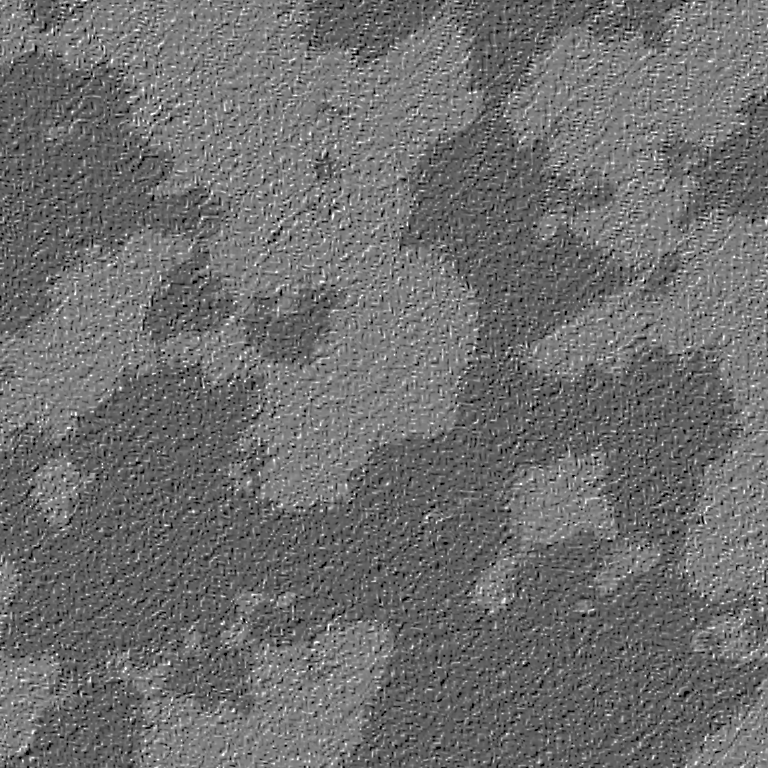
Write a WebGL 1 fragment shader that draws this texture.

```glsl
precision highp float;
// Grey stone: ragged dark and light patches under a crisp, slanted relief grain.
// Fractal value noise is thresholded into two tones; the grain is the diagonal
// slope of fine noise, steepened so flat areas stay calm and specks stand out.

uniform vec2 u_resolution;

const float DARK_TONE = 0.375;
const float LIGHT_TONE = 0.50;

const float SLANT = 0.66;                      // streak angle in radians
const vec2 PATCH_FREQ = vec2(5.6, 7.0);        // cells along and across the slant
const float PATCH_LEVEL = 0.488;               // higher gives more dark area
const float PATCH_SOFTNESS = 0.016;
const float PATCH_GAIN = 0.55;                 // raggedness of the outlines

const float GRAIN_FREQ = 325.0;
const vec2 GRAIN_STEP = vec2(0.5, -0.5);       // half the slope distance, in cells
const float GRAIN_WARP = 1.5;                  // breaks up the grid, in cells
const vec2 STREAK_FREQ = vec2(75.0, 150.0);
const vec2 STREAK_STEP = vec2(0.0, -0.5);
const float STREAK_SHARE = 0.35;
const float GRAIN_STRENGTH = 0.13;
const float EDGE_BOOST = 0.35;                 // extra grain along outlines
const float EDGE_WIDTH = 0.07;

float hash(vec2 p) {
  return fract(sin(dot(p, vec2(127.1, 311.7))) * 43758.5453);
}

float valueNoise(vec2 p) {
  vec2 cell = floor(p);
  vec2 f = fract(p);
  f = f * f * (3.0 - 2.0 * f);
  float low = mix(hash(cell), hash(cell + vec2(1.0, 0.0)), f.x);
  float high = mix(hash(cell + vec2(0.0, 1.0)), hash(cell + vec2(1.0, 1.0)), f.x);
  return mix(low, high, f.y);
}

// Fractal sum, normalised to 0..1
float fractalNoise(vec2 p) {
  float sum = 0.0;
  float total = 0.0;
  float weight = 1.0;
  for (int i = 0; i < 7; i++) {
    sum += weight * valueNoise(p);
    total += weight;
    weight *= PATCH_GAIN;
    p = p * 2.03 + vec2(17.3, 9.1);
  }
  return sum / total;
}

// Signed slope of the noise along a direction
float slope(vec2 p, vec2 halfStep) {
  return 2.0 * (valueNoise(p + halfStep) - valueNoise(p - halfStep));
}

// Keeps small slopes faint and large ones strong
float steepen(float x) {
  return x * (0.2 + abs(x));
}

void main() {
  vec2 uv = gl_FragCoord.xy / min(u_resolution.x, u_resolution.y);
  float c = cos(SLANT);
  float s = sin(SLANT);
  vec2 slanted = vec2(c * uv.x + s * uv.y, c * uv.y - s * uv.x);

  // Two-tone patches
  float height = fractalNoise(slanted * PATCH_FREQ + vec2(31.7, 12.4)) - PATCH_LEVEL;
  float patchMask = smoothstep(-PATCH_SOFTNESS, PATCH_SOFTNESS, height);
  float tone = mix(DARK_TONE, LIGHT_TONE, patchMask);

  // Fine specks on a warped grid, with broader streaks mixed in
  vec2 warp = vec2(valueNoise(uv * 61.0), valueNoise(uv * 67.0 + 40.0));
  float specks = slope(uv * GRAIN_FREQ + GRAIN_WARP * warp, GRAIN_STEP);
  float streaks = slope(slanted * STREAK_FREQ + vec2(5.0, 200.0), STREAK_STEP);

  // Relief, rougher near the outlines
  float edge = 1.0 - smoothstep(0.0, EDGE_WIDTH, abs(height));
  float relief = steepen(specks + STREAK_SHARE * streaks);
  tone += GRAIN_STRENGTH * (1.0 + EDGE_BOOST * edge) * relief;

  gl_FragColor = vec4(vec3(clamp(tone, 0.0, 1.0)), 1.0);
}
```
